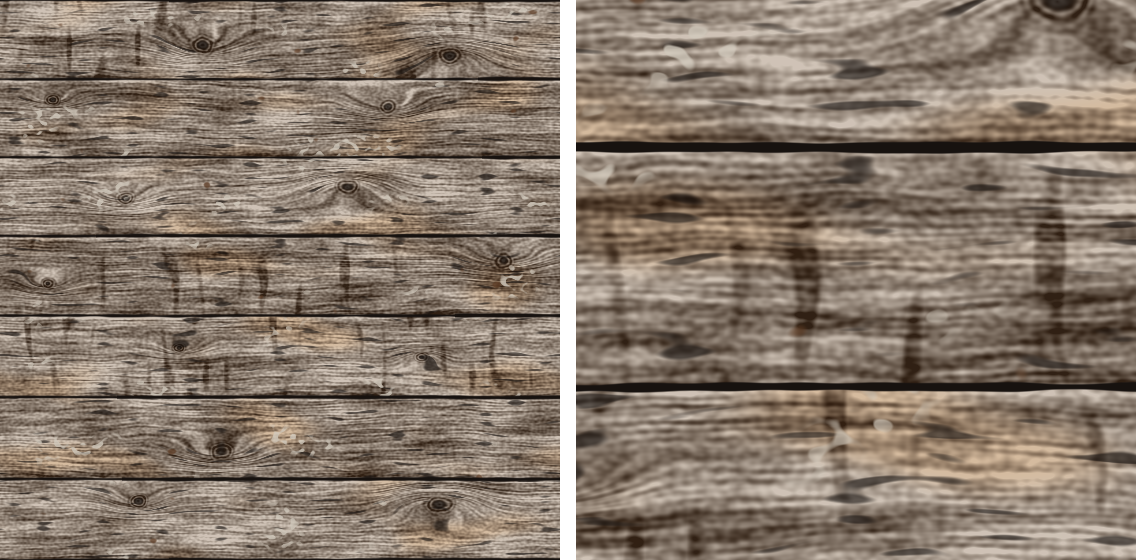
Left, the full canvas; right, a detail of the centre.
Give the GLSL for this texture, as a WebGL 2 fragment shader.

```glsl
#version 300 es
precision highp float;
// Seven weathered horizontal planks with wavy grain, knots, saw marks and pale chips.
uniform vec2 u_resolution;
out vec4 outColor;

const float PLANKS = 7.0;
const float SEAM_HALF_WIDTH = 0.0021;
const float KNOTS_PER_PLANK = 2.0;
const float KNOT_CHANCE = 0.85;
const float GRAIN_LINES = 185.0;   // growth lines over the canvas height
const float CONTRAST = 1.3;
const float SAW_DEPTH = 0.17;
const vec3 GAP = vec3(0.09, 0.07, 0.06);
const vec3 DARK_WOOD = vec3(0.33, 0.27, 0.22);
const vec3 PALE_WOOD = vec3(0.73, 0.68, 0.63);
const vec3 RUST = vec3(0.36, 0.23, 0.14);
const vec3 CHIP = vec3(0.82, 0.79, 0.74);
const float TAU = 6.28318;

vec2 hash2(vec2 cell) {
  uvec2 q = uvec2(ivec2(cell)) * 1664525u + 1013904223u;
  for (int i = 0; i < 2; i++) {
    q.x += q.y * 1664525u;
    q.y += q.x * 1664525u;
    q ^= q >> 16u;
  }
  return vec2(q & 0xffffu) / 65535.0;
}

float cornerSlope(vec2 cell, vec2 offset, float period) {
  float angle = TAU * hash2(vec2(mod(cell.x, period), cell.y)).x;
  return dot(vec2(cos(angle), sin(angle)), offset);
}

// Gradient noise that wraps across the canvas; freq.x must be whole.
float noise(vec2 p, vec2 freq) {
  p *= freq;
  vec2 c = floor(p), f = p - c;
  vec2 w = f * f * f * (f * (f * 6.0 - 15.0) + 10.0);
  vec2 e = vec2(1.0, 0.0);
  float low = mix(cornerSlope(c, f, freq.x), cornerSlope(c + e, f - e, freq.x), w.x);
  float high = mix(cornerSlope(c + e.yx, f - e.yx, freq.x),
                   cornerSlope(c + 1.0, f - 1.0, freq.x), w.x);
  return mix(low, high, w.y);
}

void main() {
  vec2 uv = gl_FragCoord.xy / u_resolution;
  float pixel = 1.0 / u_resolution.y;

  // Plank layout: slightly unequal heights and wandering seams
  float bow = sin(0.5 * TAU * uv.y);
  float y = uv.y - 0.008 * bow * bow + 0.0018 * noise(uv, vec2(5.0, 7.0));
  float row = mod(floor(y * PLANKS), PLANKS);
  float v = fract(y * PLANKS);
  float seam = mod(floor(y * PLANKS + 0.5), PLANKS);
  float seamDist = min(v, 1.0 - v) / PLANKS;
  vec2 plankRandom = hash2(vec2(row, 91.0));

  // Grain field: slow flow, bent into arches around the knots
  vec2 p = vec2(uv.x, y + row * 3.7);
  float h = p.y + 0.016 * noise(p, vec2(3.0, 9.0)) + 0.004 * noise(p, vec2(14.0, 32.0));
  float core = 0.0, halo = 0.0, ringTone = 0.0, pith = 0.0;
  for (float i = 0.0; i < KNOTS_PER_PLANK; i++) {
    vec2 place = hash2(vec2(row * 5.0 + i, 17.0));
    vec2 traits = hash2(vec2(row * 5.0 + i, 43.0));
    float present = step(traits.y, KNOT_CHANCE);
    float size = mix(0.009, 0.021, traits.x);
    vec2 d = vec2(uv.x - (i + 0.15 + 0.7 * place.x) / KNOTS_PER_PLANK,
                  (v - mix(0.25, 0.75, place.y)) / PLANKS);
    d.x -= round(d.x);
    vec2 stretched = d / (size * vec2(4.2, 1.7));
    float arch = present * exp(-dot(stretched, stretched));
    h += (traits.y < 0.4 ? -2.2 : 2.2) * size * arch;
    float r = length(d / vec2(1.3, 1.0)) / size + 0.35 * noise(p, vec2(45.0, 45.0));
    float inside = present * (1.0 - smoothstep(0.65, 1.25, r));
    core = max(core, inside);
    halo = max(halo, arch);
    ringTone += inside * 0.10 * sin(r * 17.0);
    pith = max(pith, present * (1.0 - smoothstep(0.15, 0.5, r)));
  }

  // Wood tone: broad stains, growth lines, fibres and fine speckle
  vec2 g = vec2(uv.x, h);
  float stain = noise(g, vec2(4.0, 26.0));
  float blotch = noise(p, vec2(11.0, 13.0));
  float lines = 0.24 * noise(g, vec2(7.0, 165.0)) + 0.16 * noise(g, vec2(34.0, 270.0))
              + 0.045 * sin(TAU * GRAIN_LINES * h) * (0.7 + 1.5 * blotch);
  float tone = 0.17 * stain + 0.12 * blotch + lines * (1.0 - 0.75 * core)
             + 0.15 * noise(p, vec2(150.0, 230.0)) + 0.07 * (plankRandom.x - 0.5);
  tone += 0.09 * smoothstep(0.12, 0.42, noise(g, vec2(5.0, 44.0)));
  tone += ringTone - 0.12 * core - 0.05 * halo;

  // Saw marks across the grain, stronger on some planks
  float sawShift = uv.x + 0.012 * noise(p, vec2(6.0, 11.0));
  float saw = smoothstep(0.2, 0.45, noise(vec2(sawShift, p.y), vec2(46.0, 9.0)));
  float sawArea = smoothstep(-0.2, 0.35, noise(p, vec2(3.0, 8.0)) + plankRandom.y - 0.55);
  tone -= SAW_DEPTH * saw * sawArea;

  // Weathering at the plank edges: lit upper rim, shaded lower side
  tone += 0.10 * smoothstep(0.94, 0.975, v) - 0.09 * (1.0 - smoothstep(0.0, 0.13, v));
  tone = 0.545 + CONTRAST * tone;
  vec3 color = mix(DARK_WOOD, PALE_WOOD, clamp((tone - 0.33) / 0.40, -0.35, 1.2));
  float warmth = smoothstep(0.05, 0.45, noise(p + 5.0, vec2(5.0, 12.0)));
  color *= mix(vec3(1.0), vec3(1.03, 0.96, 0.87), warmth);

  // Cracks, knot hearts and small rusty nail spots
  float crack = smoothstep(0.30, 0.46, noise(g + 2.0, vec2(19.0, 115.0)));
  color = mix(color, GAP, 0.62 * crack);
  color = mix(color, GAP, 0.65 * pith);
  float nail = smoothstep(0.52, 0.62, noise(p + 9.0, vec2(31.0, 42.0)));
  color = mix(color, RUST, 0.75 * nail);

  // Clusters of pale chips
  float cluster = smoothstep(0.22, 0.42, noise(p + 3.0, vec2(7.0, 15.0)));
  float fleck = smoothstep(0.12, 0.30, noise(p + 7.0, vec2(64.0, 85.0)));
  color = mix(color, CHIP, 0.8 * cluster * fleck);

  // Dark gaps with ragged width and a step where boards meet
  float ragged = 0.0018 * noise(vec2(uv.x, seam * 3.3 + 0.5), vec2(24.0, 1.0));
  float boardStep = 0.0009 * step(hash2(vec2(seam, 7.0)).x, uv.x);
  float gapWidth = SEAM_HALF_WIDTH + ragged + boardStep;
  float gap = 1.0 - smoothstep(gapWidth - pixel, gapWidth + pixel, seamDist);
  outColor = vec4(clamp(mix(color, GAP, gap), 0.0, 1.0), 1.0);
}
```
